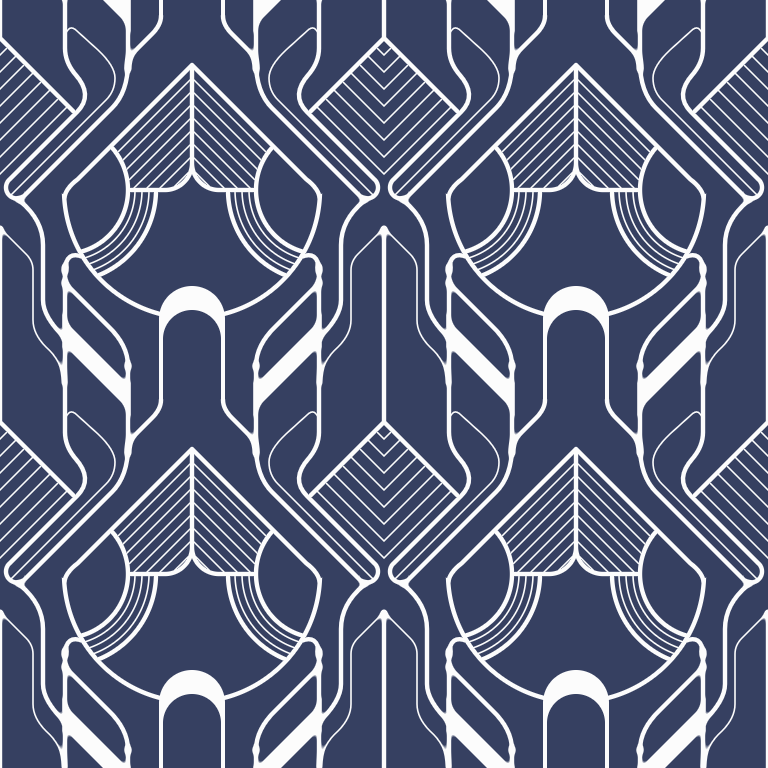
Give the GLSL for this pattern, as a WebGL 1 fragment shader.

```glsl
precision mediump float;
// Art deco lattice of white arches, fans and pillars on navy, mirrored in every tile.
uniform vec2 u_resolution;

const float REPEATS = 2.0;      // tiles across and down
const float TILE = 384.0;       // design units per tile
const float THICK = 2.2;        // half widths of strokes, in design units
const float THIN = 0.8;
const float FILLET = 6.0;       // softness of junctions
const float ROOF_STEP = 13.0;   // spacing of roof hatching
const float CHEVRON_STEP = 17.0;
const float DIAGONAL = 0.7071;
const vec3 NAVY = vec3(0.21, 0.25, 0.38);
const vec3 WHITE = vec3(0.99);

float segment(vec2 p, vec2 a, vec2 b) {
  vec2 ab = b - a;
  return length(p - a - ab * clamp(dot(p - a, ab) / dot(ab, ab), 0.0, 1.0));
}

// Quadratic curve from a to c, pulled towards b
float curve(vec2 p, vec2 a, vec2 b, vec2 c) {
  float d = 1e4;
  vec2 last = a;
  for (int i = 1; i <= 8; i++) {
    float t = float(i) / 8.0;
    vec2 next = mix(mix(a, b, t), mix(b, c, t), t);
    d = min(d, segment(p, last, next));
    last = next;
  }
  return d;
}

float smoothUnion(float a, float b) {
  float h = max(FILLET - abs(a - b), 0.0) / FILLET;
  return min(a, b) - h * h * FILLET * 0.25;
}

// Distance to evenly spaced diagonal lines
float hatch(float v, float spacing) {
  return abs(fract(v / spacing + 0.5) - 0.5) * spacing * DIAGONAL - THIN;
}

// Round house: roof, hatched gables and fanned arcs
float house(vec2 p) {
  float body = length(p - vec2(0.0, 190.0)) - 128.0;
  float roof = (p.x + 65.0 - p.y) * DIAGONAL;
  float eye = length(p - vec2(128.0, 190.0));
  float bell = length(max(vec2(27.0 - p.x, p.y - 163.0), 0.0)) - 27.0;
  float inside = max(body, roof);

  float d = segment(p, vec2(0.0, 65.0), vec2(114.0, 179.0));
  d = min(d, curve(p, vec2(114.0, 179.0), vec2(127.0, 189.0), vec2(127.5, 198.0)));
  d = min(d, max(abs(body), max(196.0 - p.y, 31.0 - p.x))) - THICK;
  d = min(d, max(abs(eye - 64.0) - THICK, inside));
  d = min(d, max(abs(bell) - THICK, max(roof, 64.0 - eye)));
  d = min(d, max(hatch(p.y - p.x - 65.0, ROOF_STEP), max(max(bell, roof), 64.0 - eye)));

  float fan = abs(eye - 92.0) - THICK;
  for (int i = 1; i <= 3; i++) fan = min(fan, abs(eye - 64.0 - 7.0 * float(i)) - THIN);
  return min(d, max(fan, max(body, 190.0 - p.y)));
}

// Diamond with nested chevrons
float diamond(vec2 p) {
  vec2 q = vec2(192.0 - p.x, p.y - 38.0);
  float d = segment(q, vec2(0.0), vec2(75.0)) - THICK;
  float inside = max(q.x - q.y, q.x + q.y - 149.0) * DIAGONAL;
  return min(d, max(hatch(q.x + q.y, CHEVRON_STEP), inside));
}

// Diagonal ribbon with a round end and a thin inner leaf
float ribbon(vec2 p) {
  float d = curve(p, vec2(127.0, 48.0), vec2(127.0, 62.0), vec2(117.0, 74.0));
  d = min(d, curve(p, vec2(117.0, 74.0), vec2(98.0, 95.0), vec2(115.0, 112.0)));
  d = min(d, segment(p, vec2(115.0, 112.0), vec2(182.7, 179.7)));
  d = min(d, curve(p, vec2(64.0, 62.0), vec2(64.0, 92.0), vec2(80.0, 108.0)));
  d = min(d, segment(p, vec2(80.0, 108.0), vec2(167.3, 195.3)));
  float tip = abs(length(p - vec2(175.0, 187.5)) - 11.0);
  d = min(d, max(tip, (362.5 - p.x - p.y) * DIAGONAL)) - THICK;

  float leaf = curve(p, vec2(127.0, 36.0), vec2(123.0, 23.0), vec2(115.0, 31.0));
  leaf = min(leaf, segment(p, vec2(115.0, 31.0), vec2(94.0, 50.0)));
  leaf = min(leaf, curve(p, vec2(94.0, 50.0), vec2(77.0, 66.0), vec2(77.0, 78.0)));
  leaf = min(leaf, curve(p, vec2(77.0, 78.0), vec2(77.0, 91.0), vec2(86.0, 100.0)));
  leaf = min(leaf, segment(p, vec2(86.0, 100.0), vec2(182.0, 196.0)));
  return min(d, leaf - THIN);
}

// Upright posts
float posts(vec2 p) {
  float d = segment(p, vec2(127.0, 268.0), vec2(127.0, 433.0));
  d = min(d, segment(p, vec2(64.0, 366.0), vec2(64.0, 447.0)));
  return min(d, segment(p, vec2(192.0, 229.0), vec2(192.0, 422.0))) - THICK;
}

// Strands, leaf and solid stripe that grow out of the posts
float branches(vec2 p, vec2 q) {
  float d = curve(p, vec2(172.0, 201.0), vec2(149.0, 220.0), vec2(149.0, 245.0));
  d = min(d, segment(p, vec2(149.0, 245.0), vec2(149.0, 300.0)));
  d = min(d, curve(p, vec2(149.0, 300.0), vec2(149.0, 317.0), vec2(127.0, 338.0)));
  d = min(d, curve(q, vec2(127.0, 270.0), vec2(126.0, 250.0), vec2(109.0, 257.0)));
  d = min(d, segment(q, vec2(127.0, 283.0), vec2(84.0, 326.0)));
  d = min(d, curve(q, vec2(84.0, 326.0), vec2(64.0, 345.0), vec2(64.0, 366.0)));
  d = min(d, curve(q, vec2(31.0, 400.0), vec2(31.0, 409.0), vec2(40.0, 418.0)));
  d = min(d, segment(q, vec2(40.0, 418.0), vec2(54.0, 432.0)));
  d = min(d, curve(q, vec2(54.0, 432.0), vec2(64.0, 442.0), vec2(64.0, 452.0))) - THICK;
  float stripe = (abs(q.x + q.y - 460.5) - 12.5) * DIAGONAL;
  d = min(d, max(stripe, abs(q.x - 95.5) - 31.5));

  float strand = segment(q, vec2(192.0, 228.0), vec2(166.0, 254.0));
  strand = min(strand, curve(q, vec2(166.0, 254.0), vec2(159.0, 261.0), vec2(159.0, 270.0)));
  strand = min(strand, segment(q, vec2(159.0, 270.0), vec2(159.0, 320.0)));
  strand = min(strand, curve(q, vec2(159.0, 320.0), vec2(159.0, 334.0), vec2(146.0, 347.0)));
  strand = min(strand, curve(q, vec2(146.0, 347.0), vec2(130.0, 361.0), vec2(128.0, 382.0)));
  return min(d, strand - THIN);
}

// Doorway with a crescent top
float door(vec2 p) {
  float outer = length(vec2(p.x, min(p.y - 319.0, 0.0))) - 33.0;
  float inner = length(vec2(p.x, min(p.y - 339.0, 0.0))) - 29.0;
  return max(max(outer, -inner), p.y - 401.0);
}

void main() {
  vec2 uv = gl_FragCoord.xy / u_resolution;
  vec2 p = fract(vec2(uv.x, 1.0 - uv.y) * REPEATS) * TILE;
  p.x = abs(p.x - 0.5 * TILE);
  vec2 q = vec2(p.x, p.y + TILE * step(p.y, 220.0)); // frame for parts crossing the tile edge
  float d = smoothUnion(min(posts(q), ribbon(p)), branches(p, q));
  d = min(min(d, door(q)), min(house(p), diamond(p)));
  float pixel = REPEATS * TILE / u_resolution.y;
  gl_FragColor = vec4(mix(NAVY, WHITE, clamp(0.5 - d / pixel, 0.0, 1.0)), 1.0);
}
```
